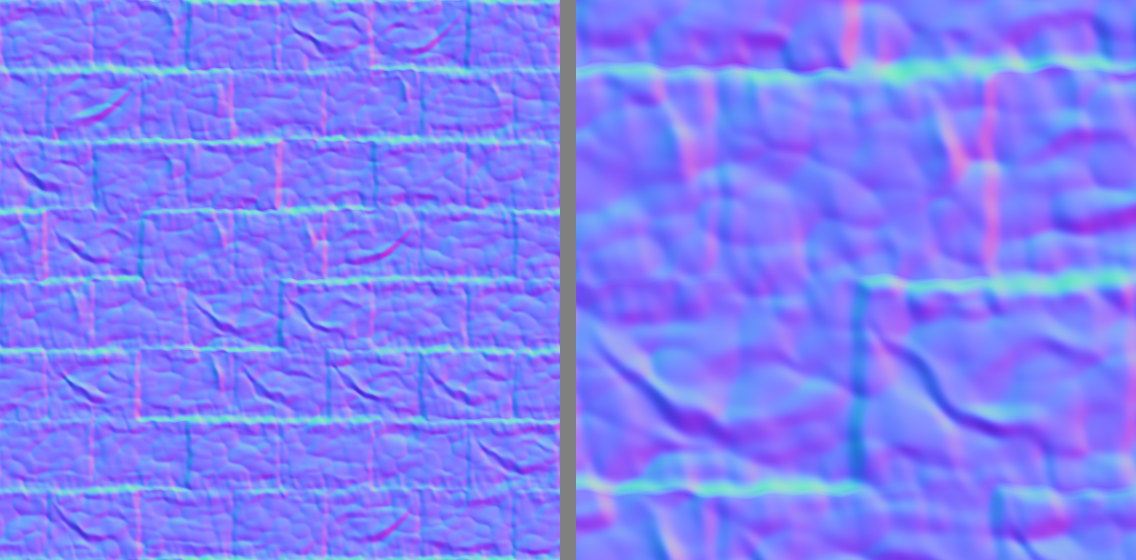
Left: the whole. Right: its middle third, enlarged.
Reproduce this texture map procedurally as a Shadertoy shader.

```glsl
// Tangent-space normal map of a rough split-stone wall in running bond.
// A height field (joints, lips, chips, cellular grain) is built in units of
// one row, then its slopes are encoded as red, green and blue.

#define COLS 6.0
#define ROWS 8.0
#define JOINT_W 0.075   // reach of a joint, in rows
#define LIP 0.052       // height change over a horizontal joint
#define BRICK_STEP 0.034 // random height of each brick
#define WOBBLE 0.022    // waviness of the joints
#define FINE_GRAIN 0.032
#define COARSE_GRAIN 0.058
#define CHIP_SLOPE 0.85
#define CURL_HEIGHT 0.045
#define SOFTNESS 0.022  // sampling distance for slopes, in rows

const float TAU = 6.2831853;

vec2 hash2(vec2 p) {
    vec3 q = fract(p.xyx * vec3(0.1031, 0.1030, 0.0973));
    q += dot(q, q.yzx + 33.33);
    return fract((q.xx + q.yz) * q.zy);
}

float bell(float x) { return exp(-x * x); }

// Smooth squared distance to the nearest cell point, wrapping at the canvas edge.
float cellular(vec2 uv, vec2 count) {
    vec2 p = uv * count, cell = floor(p), f = p - cell;
    float sum = 0.0;
    for (int j = -1; j <= 1; j++)
    for (int i = -1; i <= 1; i++) {
        vec2 o = vec2(i, j);
        vec2 d = o + hash2(mod(cell + o, count) + count) - f;
        sum += exp(-5.0 * dot(d, d));
    }
    return -log(sum) / 5.0;
}

// Layered sines with whole frequencies, so the result tiles.
vec2 waves(vec2 uv) {
    vec2 a = TAU * uv;
    return 0.6 * sin(vec2(5.0 * a.y + 2.0 * a.x, 4.0 * a.x + 3.0 * a.y) + vec2(1.0, 2.6))
         + 0.4 * sin(vec2(13.0 * a.y - 7.0 * a.x, 15.0 * a.x - 6.0 * a.y) + vec2(4.0, 0.7))
         + 0.3 * sin(vec2(31.0 * a.y + 9.0 * a.x, 37.0 * a.x + 11.0 * a.y));
}

float brickLevel(vec2 id) {
    return BRICK_STEP * (2.0 * hash2(mod(id, vec2(COLS, ROWS)) + 71.0).x - 1.0);
}

// Split scars: a deep curved chip low on the face and a fainter one above it.
float chip(vec2 c) {
    float low = c.y + 0.2 + 0.3 * c.x - 0.9 * c.x * c.x;
    float high = c.y - 0.1 - 0.08 * sin(7.0 * c.x);
    return CHIP_SLOPE * (low * bell(low / 0.085) * bell((c.x + 0.1) / 0.36)
         + 0.5 * high * bell(high / 0.07) * bell((c.x - 0.3) / 0.25));
}

// Raised flake bending inwards near the upper right corner.
float curl(vec2 c) {
    float bend = max(c.y, 0.0);
    float d = c.x - 0.47 + 0.9 * bend * bend;
    return CURL_HEIGHT * bell(d / 0.075) * bell((c.y - 0.14) / 0.22);
}

float wallHeight(vec2 q) {
    vec2 uv = q / ROWS;
    vec2 wave = waves(uv);
    vec2 p = q + WOBBLE * wave;

    // Running bond: even rows are shifted by half a brick.
    float aspect = ROWS / COLS;
    float row = floor(p.y);
    float along = p.x / aspect + 0.5 * (1.0 - mod(row, 2.0));
    vec2 id = vec2(floor(along), row);
    vec2 f = vec2(along - id.x, p.y - row);
    vec2 c = (f - 0.5) * vec2(aspect, 1.0);
    float side = 0.5 * aspect - abs(c.x);
    float bed = 0.5 - abs(c.y);
    vec2 wrapped = mod(id, vec2(COLS, ROWS));
    vec2 rnd = hash2(wrapped + 17.0);
    vec2 look = hash2(wrapped + 43.0);

    // Neighbouring levels meet halfway at each vertical joint.
    float t = 1.0 - clamp(side / JOINT_W, 0.0, 1.0);
    float own = brickLevel(id);
    float next = brickLevel(id + vec2(sign(c.x), 0.0));
    float b = clamp(bed / JOINT_W, 0.0, 1.0);
    float bedFade = b * (2.0 - b);
    float h = mix(own, next, 0.5 * t * t) - 0.014 * bell(side / 0.04);
    h *= bedFade;

    // Each row climbs to a lip, mostly in two uneven ledges, then drops.
    float y = f.y + 0.03 * wave.x + 0.025 * sin(TAU * 9.0 * uv.x + 5.0 * rnd.x);
    float ledges = 0.5 * (smoothstep(0.11, 0.23, y) + smoothstep(0.79, 0.91, y));
    float ledged = smoothstep(0.02, 0.3, side) * smoothstep(0.1, 0.6, rnd.y);
    float lip = LIP * (1.0 + 0.35 * sin(TAU * 7.0 * uv.x + 3.0 * wave.y));
    h += lip * (mix(f.y, ledges, ledged) - 0.5) * bedFade;

    // Some bricks carry a scar or a flake.
    float inside = smoothstep(0.0, 0.13, min(side, bed));
    vec2 bent = c + 0.025 * wave.yx;
    float flip = look.y < 0.3 ? -1.0 : 1.0;
    if (look.x < 0.23) h += inside * chip(bent * vec2(flip, 1.0));
    else if (look.x < 0.46) h += inside * curl(bent);

    // Stone grain at two sizes.
    vec2 grainUv = uv + 0.004 * wave.yx;
    h -= FINE_GRAIN * cellular(grainUv, vec2(47.0, 63.0));
    h -= COARSE_GRAIN * cellular(grainUv, vec2(19.0, 27.0));
    return h;
}

void mainImage(out vec4 fragColor, in vec2 fragCoord) {
    vec2 q = ROWS * fragCoord / iResolution.xy;
    vec2 e = vec2(max(SOFTNESS, 0.5 * ROWS / iResolution.y), 0.0);
    vec2 slope = vec2(wallHeight(q + e.xy) - wallHeight(q - e.xy),
                      wallHeight(q + e.yx) - wallHeight(q - e.yx)) / (2.0 * e.x);
    vec3 normal = normalize(vec3(-slope, 1.0));
    fragColor = vec4(0.5 + 0.5 * normal, 1.0);
}
```
